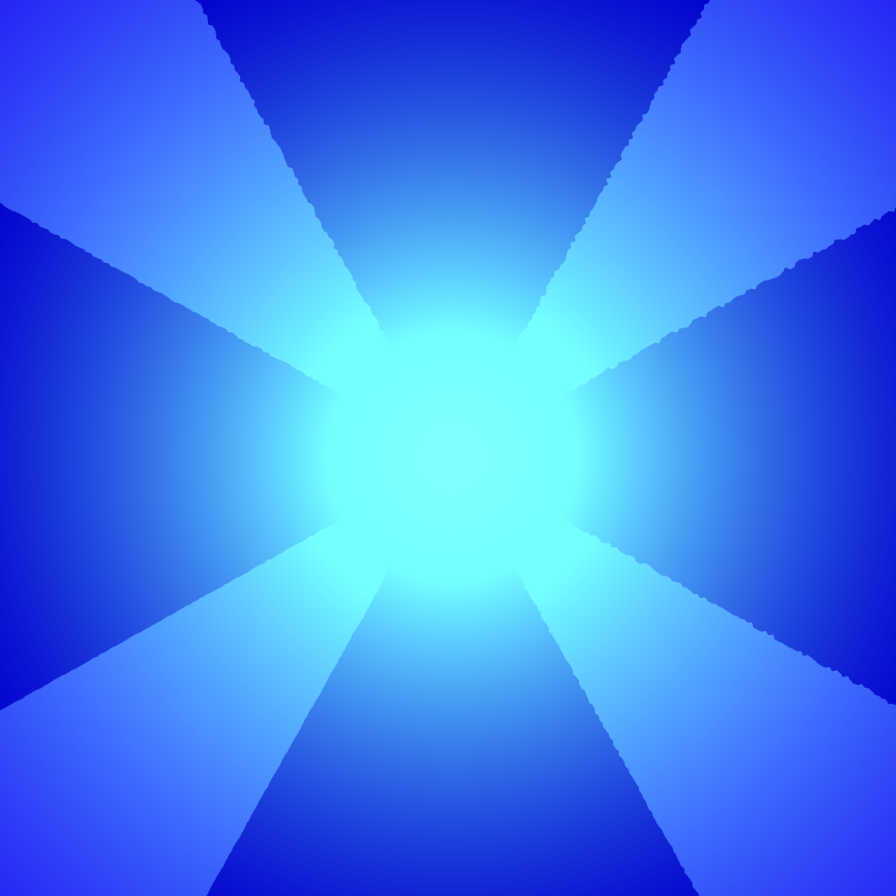
A three.js fragment shader for this background:

```glsl
// Four pale diagonal beams over deep blue, with a cyan glow at the centre.
varying vec2 vUv;

float hash(float n) {
  return fract(sin(n * 12.9898) * 43758.5453);
}

// Smooth one-dimensional value noise, centred on zero
float noise(float x) {
  float cell = floor(x);
  return mix(hash(cell), hash(cell + 1.0), smoothstep(0.0, 1.0, fract(x))) - 0.5;
}

// Brightness that falls from full at the inner radius to none at the outer one
float falloff(float radius, float inner, float outer, float power) {
  return min(pow(max((outer - radius) / (outer - inner), 0.0), power), 1.0);
}

// Signed distance to the beams, positive inside, with slightly ragged edges
float beamDistance(vec2 p, float radius) {
  vec2 q = abs(p);
  float edge = min(q.x, q.y) * 0.872 - max(q.x, q.y) * 0.489;
  float edgeId = step(0.0, p.x) + 2.0 * step(0.0, p.y) + 4.0 * step(q.x, q.y);
  float roughness = mix(0.001, 0.005, smoothstep(-0.5, 0.4, p.x + p.y));
  return edge + roughness * noise(radius * 220.0 + edgeId * 311.0);
}

void main() {
  vec2 p = vUv - vec2(0.505, 0.490);
  float radius = length(p);

  // Dark sectors fade quickly, beams reach the corners
  float darkGlow = falloff(radius, 0.14, 0.62, 1.5);
  float beamGlow = falloff(radius, 0.18, 0.95, 1.6);
  vec3 darkColour = vec3(0.45 * darkGlow, darkGlow, 0.8 + 0.25 * darkGlow);
  vec3 beamColour = vec3(0.09 + 0.36 * beamGlow, beamGlow, 0.93 + 0.15 * beamGlow);

  float beam = smoothstep(-0.001, 0.001, beamDistance(p, radius));
  vec3 colour = mix(darkColour, beamColour, beam);

  // Paler core
  colour.r += 0.06 * (1.0 - smoothstep(0.0, 0.14, radius));
  gl_FragColor = vec4(min(colour, 1.0), 1.0);
}
```
